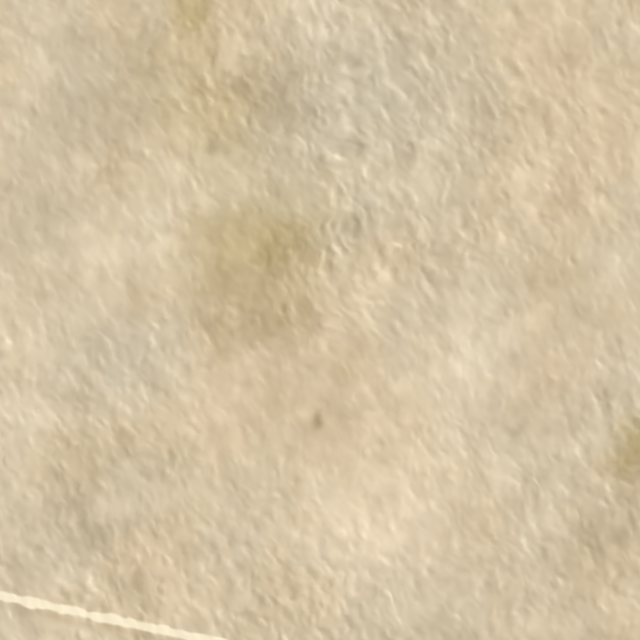
A Shadertoy shader for this texture:

```glsl
// Weathered beige stone with ochre stains, fine slanted grain and one pale scratch.

vec3 hash3(vec2 cell) {
    vec3 h = vec3(dot(cell, vec2(127.1, 311.7)), dot(cell, vec2(269.5, 183.3)), dot(cell, vec2(419.2, 371.9)));
    return fract(sin(h) * 43758.55);
}

// Cellular noise: soft light and dark bumps around jittered cell points, about -1 to 1
float bumps(vec2 p) {
    vec2 cell = floor(p);
    float sum = 0.0;
    for (int y = -1; y <= 1; y++)
    for (int x = -1; x <= 1; x++) {
        vec2 c = cell + vec2(x, y);
        vec3 h = hash3(c);
        vec2 d = p - c - h.xy;
        float k = max(0.0, 1.0 - dot(d, d));
        sum += (2.0 * h.z - 1.0) * k * k * k;
    }
    return sum;
}

float layers(vec2 p) {
    float sum = 0.0, amp = 1.0;
    for (int i = 0; i < 5; i++) {
        sum += amp * bumps(p);
        p = mat2(1.6, 1.2, -1.2, 1.6) * p + 7.3;
        amp *= 0.68;
    }
    return sum;
}

// Height of the fine grain, stretched along a steep falling diagonal
float grain(vec2 p) {
    vec2 q = mat2(0.88, 0.47, 0.47, -0.88) * p;
    return bumps(q * vec2(60.0, 35.0)) + 0.85 * bumps(q * vec2(108.0, 68.0) + 31.0);
}

float blot(vec2 p, vec2 center, vec2 size) {
    vec2 d = (p - center) / size;
    return exp(-dot(d, d));
}

// Small dark pits in a few random cells
float pits(vec2 p) {
    vec2 cell = floor(p * 8.0);
    vec3 h = hash3(cell + 17.0);
    vec2 center = (cell + 0.25 + 0.5 * h.xy) / 8.0;
    return step(0.78, h.z) * blot(p, center, vec2(0.008, 0.013) * (0.6 + 0.6 * h.x)) * (0.3 + 0.7 * h.y);
}

void mainImage(out vec4 fragColor, in vec2 fragCoord) {
    vec2 uv = fragCoord / iResolution.xy;
    vec2 warp = vec2(layers(uv * 9.0 + 3.0), layers(uv * 9.0 + 40.0));
    vec2 p = uv + 0.026 * warp;

    // Mottled base, drifting slightly between pink and grey
    vec3 color = vec3(0.832, 0.764, 0.646);
    color += 0.036 * layers(uv * 5.0 + 11.0) * vec3(1.0, 1.02, 1.06);
    color += vec3(0.007, -0.001, -0.009) * layers(uv * 5.0 + 60.0);
    float grey = blot(p, vec2(0.63, 0.85), vec2(0.17, 0.13)) + blot(p, vec2(0.21, 0.43), vec2(0.11, 0.08))
               + 0.7 * blot(p, vec2(0.12, 0.17), vec2(0.15, 0.09));
    color += grey * vec3(-0.050, -0.034, -0.018);
    float peach = blot(p, vec2(0.85, 0.43), vec2(0.10, 0.06)) + blot(p, vec2(0.62, 0.17), vec2(0.14, 0.08));
    color += peach * vec3(0.044, 0.036, 0.038);

    // Ochre and brown stains
    float ochre = blot(p, vec2(0.28, 0.98), vec2(0.04, 0.05)) + 0.75 * blot(p, vec2(0.32, 0.84), vec2(0.08, 0.09))
                + blot(p, vec2(0.40, 0.62), vec2(0.12, 0.09)) + 1.2 * blot(p, vec2(1.01, 0.31), vec2(0.035, 0.055));
    float brown = blot(p, vec2(0.42, 0.87), vec2(0.07, 0.06)) + 0.7 * blot(p, vec2(0.41, 0.50), vec2(0.10, 0.05));
    color -= ochre * vec3(0.085, 0.094, 0.145) + brown * vec3(0.085, 0.092, 0.100);

    // Grain lit from one side, with pale flakes, rougher in some patches
    vec2 g = uv + 0.007 * warp;
    float height = grain(g);
    float relief = height - grain(g + vec2(0.006, 0.003));
    float flakes = pow(max(relief, 0.0), 2.0) - 0.2;
    float rough = 0.95 + 0.45 * bumps(uv * 5.0 + 5.0) + 0.6 * blot(uv, vec2(0.60, 0.90), vec2(0.28, 0.17));
    color += max(rough, 0.55) * (0.026 * relief + 0.016 * height + 0.008 * flakes) * vec3(1.0, 1.0, 0.96);

    // Clumps between the size of the grain and that of the mottling
    color += 0.026 * bumps(g * vec2(30.0, 24.0) + 3.0) + 0.017 * bumps(g * 48.0 + 70.0);

    // Dark pits, the deepest near the middle
    vec2 ragged = uv + 0.005 * warp + 0.003 * height;
    float pit = 0.5 * pits(ragged) + blot(ragged, vec2(0.495, 0.342), vec2(0.008, 0.016));
    color = mix(color, vec3(0.54, 0.46, 0.33), 0.55 * min(pit, 1.0));

    // Pale scratch with a ragged edge and a faint shadow below
    float across = uv.y - 0.069 + 0.212 * uv.x + 0.0022 * bumps(uv * 45.0);
    float width = 0.0075 + 0.002 * bumps(uv * 22.0 + 9.0) + 0.0018 * height;
    color -= 0.045 * exp(-pow((across + 0.014) / 0.008, 2.0));
    float scratch = 1.0 - smoothstep(width - 0.003, width + 0.003, abs(across));
    color = mix(color, vec3(0.99, 0.94, 0.82) + 0.02 * relief, 0.92 * scratch);

    fragColor = vec4(clamp(color, 0.0, 1.0), 1.0);
}
```
